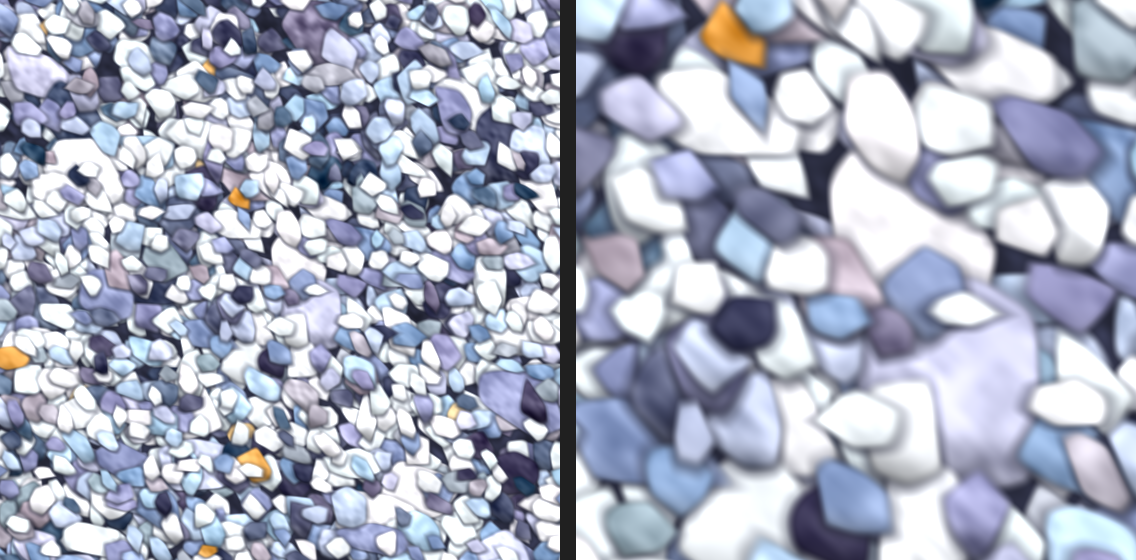
Left: the whole. Right: its middle third, enlarged.
Give the GLSL for this texture, as a Shadertoy shader.

```glsl
// A bed of sunlit blue-grey gravel, slanting down to the right, with a few ochre stones.
#define LAYERS 6
#define FACETS 7
#define SLANT -0.75        // main direction of the long axes
#define SLANT_SPREAD 1.6   // how far the axes stray from it
#define EDGE_SOFT 0.0036   // softness of the outlines
#define SHADOW_REACH 0.010 // width of the contact shadows
#define SHADOW_DEPTH 0.62
#define GRAIN 0.50         // strength of the mottling
#define OCHRE_SHARE 0.008
#define LIGHT vec2(0.2, 0.98)
#define GAP_COLOR vec3(0.18, 0.19, 0.27)

// Cells per canvas height and share of filled cells, bottom layer first
const float CELLS[LAYERS] = float[LAYERS](17.0, 21.0, 9.0, 14.0, 21.0, 28.0);
const float FILL[LAYERS] = float[LAYERS](1.0, 0.95, 0.34, 0.4, 0.5, 0.3);

vec3 hash3(vec3 p) {
    p = fract(p * vec3(0.1031, 0.1030, 0.0973));
    p += dot(p, p.yxz + 33.33);
    return fract((p.xxy + p.yxx) * p.zyx);
}

mat2 rotation(float angle) {
    float c = cos(angle), s = sin(angle);
    return mat2(c, s, -s, c);
}

float valueNoise(vec2 p) {
    vec2 i = floor(p), f = fract(p);
    f = f * f * (3.0 - 2.0 * f);
    float a = hash3(vec3(i, 7.0)).x;
    float b = hash3(vec3(i + vec2(1, 0), 7.0)).x;
    float c = hash3(vec3(i + vec2(0, 1), 7.0)).x;
    float d = hash3(vec3(i + vec2(1, 1), 7.0)).x;
    return mix(mix(a, b, f.x), mix(c, d, f.x), f.y);
}

// Mottling drawn out along the slant, about -0.5 to 0.5
float mottling(vec2 uv) {
    vec2 p = (uv * rotation(SLANT)) * vec2(0.65, 1.15);
    return 0.6 * valueNoise(p * 48.0) + 0.4 * valueNoise(p * 110.0 + 31.0) - 0.5;
}

// Gauge of a rounded irregular polygon: 1 on the outline, 0 at the centre
float stoneGauge(vec2 p, vec3 seed) {
    float sum = 0.0;
    for (int k = 0; k < FACETS; k++) {
        vec3 h = hash3(seed + float(k) * 17.3);
        float angle = 6.2832 * (float(k) + 0.8 * h.x) / float(FACETS);
        float reach = mix(0.70, 1.10, h.y);
        float along = max(dot(p, vec2(cos(angle), sin(angle))) / reach, 0.0);
        sum += pow(along, 12.0);
    }
    return pow(sum, 1.0 / 12.0);
}

vec3 stoneColor(float kind, vec3 h, vec3 k) {
    vec3 color = vec3(0.24, 0.26, 0.35);                    // slate
    if (kind > 0.07) color = vec3(0.42, 0.44, 0.53);        // grey
    if (kind > 0.19) color = vec3(0.58, 0.62, 0.76);        // blue
    if (kind > 0.34) color = vec3(0.69, 0.68, 0.71);        // neutral
    if (kind > 0.44) color = vec3(0.78, 0.83, 0.92);        // pale blue
    if (kind > 0.62) color = vec3(1.01, 1.02, 1.03);        // white
    vec3 tint = mix(vec3(-0.07, 0.03, 0.05), vec3(0.04, -0.02, 0.01), h.y);
    color += tint * (kind > 0.62 ? 0.4 : 0.9) + 0.10 * (h.z - 0.5);
    if (k.x < OCHRE_SHARE) color = mix(vec3(0.93, 0.64, 0.28), vec3(0.96, 0.88, 0.70), k.y);
    return color;
}

void mainImage(out vec4 fragColor, in vec2 fragCoord) {
    vec2 uv = fragCoord / iResolution.y;
    float mottle = mottling(uv);
    vec3 color = GAP_COLOR * (1.0 + mottle);

    for (int layer = 0; layer < LAYERS; layer++) {
        float cells = CELLS[layer];
        mat2 turn = rotation(0.4 + 1.1 * float(layer));
        vec2 home = floor(turn * uv * cells);
        for (int n = 0; n < 9; n++) {
            // Place the stone
            vec2 id = home + vec2(n % 3 - 1, n / 3 - 1);
            vec3 seed = vec3(id, float(layer) * 13.7 + 5.0);
            vec3 place = hash3(seed);
            if (place.z > FILL[layer]) continue;
            vec2 center = (id + 0.5 + 0.65 * (place.xy - 0.5)) * turn / cells;
            vec2 offset = uv - center;
            if (length(offset) * cells > 1.25) continue;

            // Shape it
            vec3 shape = hash3(seed + 41.9);
            float radius = mix(0.40, 0.64, shape.x) / cells;
            float stretch = mix(1.0, 1.42, shape.y);
            float angle = SLANT + SLANT_SPREAD * (shape.z - 0.5);
            vec2 local = (offset * rotation(angle)) / radius * vec2(1.0 / stretch, stretch);
            float gauge = stoneGauge(local, seed + 3.1);
            float edge = (gauge - 1.0) * radius;

            // Contact shadow, deeper on the side away from the light
            float facing = dot(offset / max(length(offset), 1e-4), LIGHT);
            float shadow = smoothstep(SHADOW_REACH, -0.001, edge) * (0.70 - 0.30 * facing);
            color = mix(color, GAP_COLOR * 0.8, SHADOW_DEPTH * shadow);

            // Neighbouring stones lean towards a common tone
            vec3 tone = hash3(seed + 83.3);
            float kind = tone.x + 0.35 * (valueNoise(center * 8.0 + 3.0) - 0.5);
            vec3 face = stoneColor(kind, tone, hash3(seed + 127.1));

            // Lit face, shaded flank and dim rim
            float flank = smoothstep(0.15, 1.0, -dot(offset / radius, LIGHT));
            float rim = smoothstep(0.001, -0.006, edge);
            float light = 1.07 + 0.08 * dot(offset / radius, LIGHT) - 0.34 * flank * shape.x;
            face *= light * mix(0.82, 1.0, rim);
            face += GRAIN * mottle * mix(0.6, 1.2, tone.z);
            color = mix(color, face, smoothstep(EDGE_SOFT, -EDGE_SOFT, edge));
        }
    }
    fragColor = vec4(clamp(color, 0.0, 1.0), 1.0);
}
```
